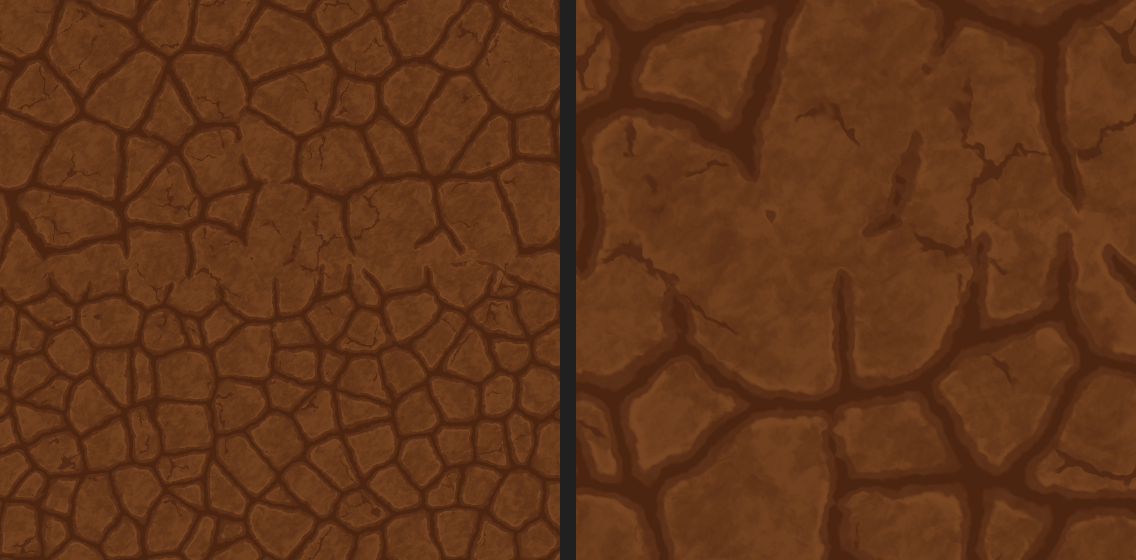
Left, the full canvas; right, a detail of the centre.
A WebGL 1 fragment shader for this texture:

```glsl
precision highp float;
uniform vec2 u_resolution;

#define LARGE_STONES 9.0
#define SMALL_STONES 13.0
#define SIZE_VARIETY 0.46
#define CRACK_WIDTH 0.0043
#define EDGE_WOBBLE 0.0052
#define TAPER 0.015
#define CRACK_COLOR vec3(0.300, 0.145, 0.067)
#define SHADE_COLOR vec3(0.350, 0.182, 0.088)
#define EARTH_COLOR vec3(0.392, 0.214, 0.099)
#define LIGHT_COLOR vec3(0.444, 0.252, 0.119)
#define RIM_COLOR vec3(0.490, 0.286, 0.140)

vec3 hash3(vec2 cell) {
  vec3 q = vec3(dot(cell, vec2(127.1, 311.7)),
                dot(cell, vec2(269.5, 183.3)),
                dot(cell, vec2(419.2, 371.9)));
  return fract(sin(q) * 43758.5453);
}

// Layered, folded sines: swirling painted strokes, about -1 to 1
float strokes(vec2 p) {
  float sum = 0.0;
  float amp = 0.5;
  for (int i = 0; i < 6; i++) {
    sum += amp * sin(p.x + 1.3 * sin(p.y + 0.6 * p.x));
    p = mat2(0.8, 0.6, -0.6, 0.8) * p * 1.8 + 2.7;
    amp *= 0.65;
  }
  return sum;
}

// Stone centre relative to p (xy) and its size weight (z)
vec3 stone(vec2 cell, vec2 p) {
  vec3 h = hash3(cell);
  return vec3(cell + 0.04 + 0.92 * h.xy - p, SIZE_VARIETY * h.z);
}

// Rounded distance to the border of weighted cells, in canvas units
float borderDistance(vec2 uv, float scale, float seed) {
  vec2 p = uv * scale + seed;
  vec2 base = floor(p);
  vec3 nearest = vec3(0.0);
  float best = 100.0;
  for (int y = -2; y <= 2; y++) {
    for (int x = -2; x <= 2; x++) {
      vec3 s = stone(base + vec2(x, y), p);
      float power = dot(s.xy, s.xy) - s.z;
      if (power < best) {
        best = power;
        nearest = s;
      }
    }
  }
  float sum = 0.0;
  for (int y = -2; y <= 2; y++) {
    for (int x = -2; x <= 2; x++) {
      vec3 s = stone(base + vec2(x, y), p);
      float gap = length(s.xy - nearest.xy);
      if (gap > 0.001) {
        float d = (dot(s.xy, s.xy) - s.z - best) / (2.0 * gap);
        sum += exp(-30.0 * d);
      }
    }
  }
  return max(-log(max(sum, 1e-9)) / 30.0, 0.0) / scale;
}

void main() {
  vec2 uv = gl_FragCoord.xy / u_resolution.y;
  vec2 wobble = vec2(strokes(uv * 40.0), strokes(uv.yx * 40.0 + 7.0));
  vec2 ground = uv + EDGE_WOBBLE * wobble;

  // Large stones above, small ones below, with an uneven seam
  float drift = strokes(uv * 11.0 + 3.0);
  float upper = smoothstep(0.49, 0.54, uv.y + 0.03 * drift);
  float large = borderDistance(ground, LARGE_STONES, 3.0);
  float small = borderDistance(ground, SMALL_STONES, 41.0) + 0.0006;
  float d = min(large + 0.028 * (1.0 - upper), small + 0.028 * upper);

  // Cracks taper off in worn patches, mostly near the middle
  vec2 fromMiddle = uv - vec2(0.53, 0.58);
  float middle = exp(-18.0 * dot(fromMiddle, fromMiddle));
  float worn = smoothstep(0.55, 1.15, 0.7 * middle + 0.5 * strokes(uv * 24.0 + 9.0));
  d += TAPER * worn;

  // Painted stone faces with fine, slanted brush marks
  float paint = strokes(uv * 58.0 + 1.6 * wobble.yx);
  float brush = strokes(vec2(uv.x + uv.y, 1.8 * (uv.y - uv.x)) * 105.0 + 2.0 * wobble);
  float tone = 0.55 * paint + 0.42 * brush + 0.25 * exp(-d / 0.012);
  vec3 color = mix(EARTH_COLOR, LIGHT_COLOR, smoothstep(-0.4, 0.75, tone));
  color = mix(color, SHADE_COLOR, 0.6 * smoothstep(-0.25, -0.8, tone));

  // Hairline fractures in scattered places
  float hair = borderDistance(uv + 0.011 * wobble.yx, 10.0, 83.0);
  float fractured = smoothstep(0.15, 0.45, strokes(uv * 24.0 + 31.0));
  float hairline = fractured * (1.0 - smoothstep(0.0007, 0.0024, hair));
  color = mix(color, CRACK_COLOR, 0.8 * hairline);

  // Lit rim, soft shoulder and dark core of the main cracks
  float rimOffset = (d - 2.45 * CRACK_WIDTH) / (0.42 * CRACK_WIDTH);
  float rim = exp(-rimOffset * rimOffset) * smoothstep(-0.5, 0.4, paint);
  color = mix(color, RIM_COLOR, 0.6 * rim * (1.0 - worn));
  float shoulder = 1.0 - smoothstep(1.75 * CRACK_WIDTH, 2.2 * CRACK_WIDTH, d);
  float core = 1.0 - smoothstep(0.65 * CRACK_WIDTH, 1.15 * CRACK_WIDTH, d);
  color = mix(color, SHADE_COLOR + 0.012 * brush, 0.95 * shoulder);
  color = mix(color, CRACK_COLOR, core);

  gl_FragColor = vec4(color, 1.0);
}
```
